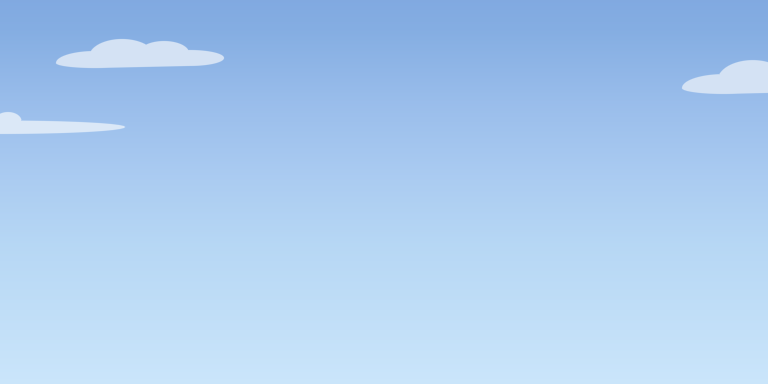
A WebGL 1 fragment shader for this texture:

```glsl
precision highp float;
// Clear blue daytime sky with a few flat, pale clouds near the top.

uniform vec2 u_resolution;

// Sky colours, from zenith to horizon, and the depths where they lie
const vec3 SKY_ZENITH  = vec3(0.505, 0.663, 0.880);
const vec3 SKY_HIGH    = vec3(0.520, 0.680, 0.886);
const vec3 SKY_UPPER   = vec3(0.600, 0.740, 0.920);
const vec3 SKY_MIDDLE  = vec3(0.668, 0.797, 0.945);
const vec3 SKY_LOWER   = vec3(0.715, 0.843, 0.957);
const vec3 SKY_HORIZON = vec3(0.793, 0.898, 0.982);
const float DEPTH_HIGH   = 0.08;
const float DEPTH_UPPER  = 0.265;
const float DEPTH_MIDDLE = 0.465;
const float DEPTH_LOWER  = 0.64;

// Cloud placement in units of canvas height
const vec3 CLOUD_COLOR = vec3(0.832, 0.888, 0.957);
const vec3 WISP_COLOR  = vec3(0.858, 0.910, 0.970);
const vec2 LEFT_CLOUD_POS   = vec2(0.3646, 0.8464);
const vec2 LEFT_CLOUD_SIZE  = vec2(0.2188, 0.2188);
const vec2 RIGHT_CLOUD_POS  = vec2(2.0104, 0.7828);
const vec2 RIGHT_CLOUD_SIZE = vec2(0.2344, 0.2552);
const vec2 WISP_POS = vec2(0.0, 0.6693);

vec3 skyColor(float depth) {
  vec3 c = mix(SKY_ZENITH, SKY_HIGH, clamp(depth / DEPTH_HIGH, 0.0, 1.0));
  c = mix(c, SKY_UPPER, clamp((depth - DEPTH_HIGH) / (DEPTH_UPPER - DEPTH_HIGH), 0.0, 1.0));
  c = mix(c, SKY_MIDDLE, clamp((depth - DEPTH_UPPER) / (DEPTH_MIDDLE - DEPTH_UPPER), 0.0, 1.0));
  c = mix(c, SKY_LOWER, clamp((depth - DEPTH_MIDDLE) / (DEPTH_LOWER - DEPTH_MIDDLE), 0.0, 1.0));
  return mix(c, SKY_HORIZON, clamp((depth - DEPTH_LOWER) / (1.0 - DEPTH_LOWER), 0.0, 1.0));
}

// Approximate distance to an ellipse; radii = (side, above, below)
float lobe(vec2 p, vec3 radii) {
  vec2 r = vec2(radii.x, p.y > 0.0 ? radii.y : radii.z);
  float k = length(p / r);
  float slope = length(p / (r * r));
  return (k - 1.0) * (k + 1e-5) / (slope + 1e-5);
}

// Two low end lobes, a slanted bridge between them, and two humps on top
float cloud(vec2 p, vec2 size) {
  vec3 s = size.xyy;
  float d = lobe(p - size * vec2(-0.536, -0.048), s * vec3(0.464, 0.143, 0.060));
  d = min(d, lobe(p - size * vec2(0.595, 0.012), s * vec3(0.405, 0.095, 0.095)));
  d = min(d, lobe(p - size * vec2(-0.214, 0.024), s * vec3(0.393, 0.214, 0.095)));
  d = min(d, lobe(p - size * vec2(0.286, 0.071), s * vec3(0.298, 0.143, 0.100)));

  vec2 q = p / size;
  float along = (q.x + 0.536) / 1.131;
  float base = mix(-0.108, -0.083, along);
  float bridge = max(base - q.y, q.y - 0.095) * size.y;
  bridge = max(bridge, (abs(q.x - 0.03) - 0.565) * size.x);
  return min(d, bridge);
}

// Long tapering streak with a small hump
float wisp(vec2 p) {
  float streak = lobe(p, vec3(0.3255, 0.0169, 0.0182));
  float hump = lobe(p - vec2(0.0208, 0.0156), vec3(0.0352, 0.0234, 0.013));
  return min(streak, hump);
}

float coverage(float d) {
  float halfPixel = 0.75 / u_resolution.y;
  return 1.0 - smoothstep(-halfPixel, halfPixel, d);
}

void main() {
  vec2 p = gl_FragCoord.xy / u_resolution.y;
  vec3 color = skyColor(1.0 - p.y);

  float clouds = min(cloud(p - LEFT_CLOUD_POS, LEFT_CLOUD_SIZE),
                     cloud(p - RIGHT_CLOUD_POS, RIGHT_CLOUD_SIZE));
  color = mix(color, CLOUD_COLOR, coverage(clouds));
  color = mix(color, WISP_COLOR, coverage(wisp(p - WISP_POS)));

  gl_FragColor = vec4(color, 1.0);
}
```
